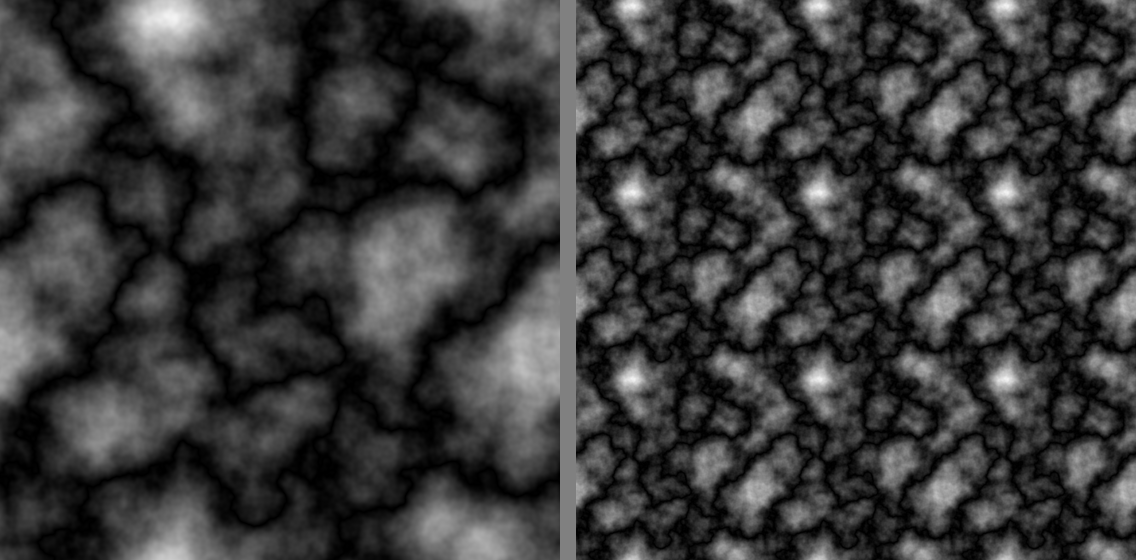
Left, the tile; right, the same tile 3 across and 3 down.
Write a three.js fragment shader that draws this texture.

```glsl
// Draws tiling grey smoke: soft billowing clouds parted by thin dark creases.
varying vec2 vUv;

const float BASE_CELLS = 3.0;   // whole number, so the pattern wraps
const int OCTAVES = 6;
const float OCTAVE_GAIN = 0.49;
const float CONTRAST = 1.15;
const float CREASE_SOFTNESS = 0.008;
const float TAU = 6.2831853;

float hash(vec2 cell, float seed) {
  vec3 p = fract(vec3(cell.xyx + seed * 7.31) * vec3(0.1031, 0.1030, 0.0973));
  p += dot(p, p.yzx + 33.33);
  return fract((p.x + p.y) * p.z);
}

// Unit gradient at a lattice point, repeating every period cells
vec2 gradient(vec2 cell, float period, float seed) {
  float angle = TAU * hash(mod(cell, period), seed);
  return vec2(cos(angle), sin(angle));
}

// Contribution of one lattice corner
float corner(vec2 cell, vec2 local, vec2 offset, float period, float seed) {
  return dot(gradient(cell + offset, period, seed), local - offset);
}

// Gradient noise that wraps after period cells
float gradientNoise(vec2 p, float period, float seed) {
  vec2 cell = floor(p);
  vec2 local = p - cell;
  vec2 blend = local * local * local * (local * (local * 6.0 - 15.0) + 10.0);
  float bottom = mix(corner(cell, local, vec2(0.0, 0.0), period, seed),
                     corner(cell, local, vec2(1.0, 0.0), period, seed), blend.x);
  float top = mix(corner(cell, local, vec2(0.0, 1.0), period, seed),
                  corner(cell, local, vec2(1.0, 1.0), period, seed), blend.x);
  return mix(bottom, top, blend.y);
}

// Sum of octaves, each shifted so that their lattices do not line up
float fractalNoise(vec2 uv, float cells, float gain) {
  float sum = 0.0;
  float amplitude = 1.0;
  for (int i = 0; i < OCTAVES; i++) {
    float seed = float(i) + 1.0;
    vec2 shift = seed * vec2(0.37, 0.61);
    sum += amplitude * gradientNoise(uv * cells + shift, cells, seed);
    amplitude *= gain;
    cells *= 2.0;
  }
  return sum;
}

// Absolute value with a slightly rounded crease at zero
float softAbs(float value, float softness) {
  return sqrt(value * value + softness * softness) - softness;
}

void main() {
  float clouds = fractalNoise(vUv, BASE_CELLS, OCTAVE_GAIN);
  float brightness = softAbs(clouds * CONTRAST, CREASE_SOFTNESS);
  gl_FragColor = vec4(vec3(clamp(brightness, 0.0, 1.0)), 1.0);
}
```
